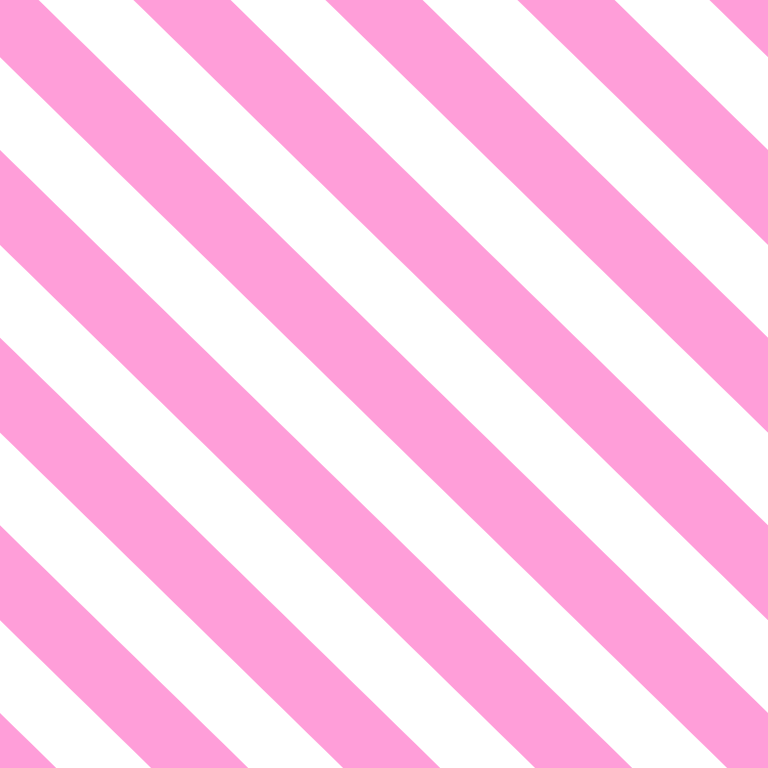
Reproduce this pattern procedurally as a Shadertoy shader.

```glsl
// Coverage of bands centred on whole phases; width is a share of the period
float bandCoverage(float phase, float width, float pixel) {
    float edgeDistance = abs(fract(phase + 0.5) - 0.5) - 0.5 * width;
    return clamp(0.5 - edgeDistance / pixel, 0.0, 1.0);
}

void mainImage(out vec4 fragColor, in vec2 fragCoord) {
    vec2 uv = fragCoord / iResolution.xy;

    // Repeats across and up the canvas set the slant of the stripes
    vec2 repeats = vec2(4.0, 4.092);
    float phase = dot(uv, repeats) - 0.04;

    // Phase change over one pixel, for smooth edges
    float pixel = length(repeats / iResolution.xy);

    vec3 white = vec3(1.0);
    vec3 pink = vec3(1.0, 0.62, 0.85);
    fragColor = vec4(mix(white, pink, bandCoverage(phase, 0.506, pixel)), 1.0);
}
```
